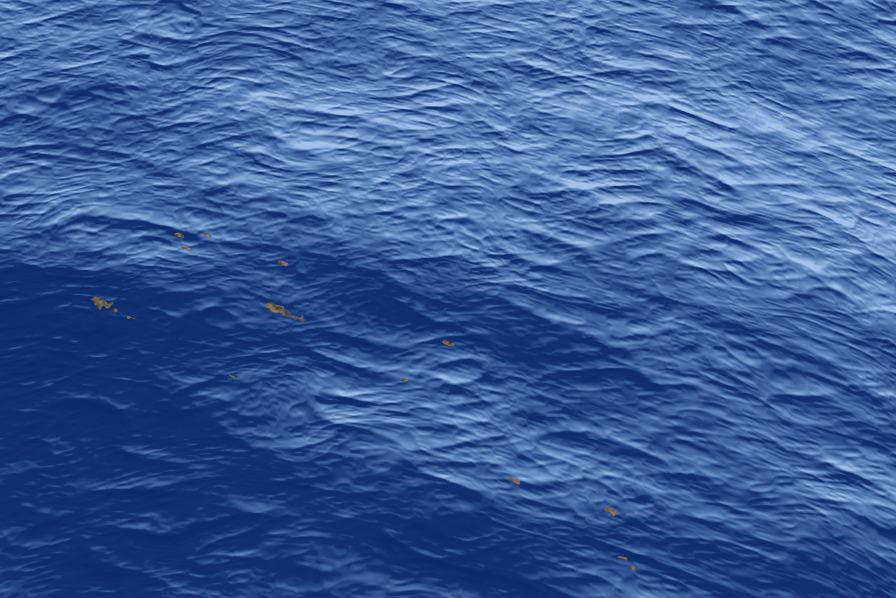
This texture is drawn by a Shadertoy shader. Its source:

```glsl
float hash(vec2 p) {
    return fract(sin(dot(p, vec2(127.1, 311.7))) * 43758.5453);
}

float noise(vec2 p) {
    vec2 cell = floor(p), f = fract(p);
    f = f * f * (3.0 - 2.0 * f);
    return mix(mix(hash(cell), hash(cell + vec2(1, 0)), f.x),
               mix(hash(cell + vec2(0, 1)), hash(cell + vec2(1, 1)), f.x), f.y);
}

// Soft-crested ripples, each octave sheared the other way
float waveHeight(vec2 p) {
    vec2 freq = vec2(5.5, 15.0);
    float height = 0.0, amp = 0.13 / freq.y, shear = 0.22;
    for (int i = 0; i < 5; i++) {
        vec2 q = vec2(p.x - 0.3 * shear * p.y, p.y + shear * p.x);
        float n = 2.0 * noise(q * freq + float(i) * 17.3) - 1.0;
        float crest = 1.0 - sqrt(n * n + 0.008);
        height += amp * crest * crest;
        freq *= 1.7;
        amp *= 0.6;
        shear *= -0.9;
    }
    return height;
}

// Perspective packs the far water; a slight bow turns the crests
vec2 waterPlane(vec2 p) {
    vec2 q = vec2((p.x - 0.75) * (1.0 + 0.5 * p.y), p.y + 0.3 * p.y * p.y);
    q.y += 0.16 * (p.x - 0.45) * (p.x - 0.45);
    vec2 warp = vec2(noise(q * vec2(5, 9)), noise(q * vec2(6, 10) + 31.0)) - 0.5;
    return q + warp * vec2(0.06, 0.025) + 8.0;
}

// Small broken clumps drifting along a diagonal
float weedMask(vec2 p) {
    float mask = 0.0;
    for (int i = 0; i < 15; i++) {
        float id = float(i);
        float x = mix(0.15, 1.1, hash(vec2(id, 2.0)));
        float y = 0.63 - 0.42 * x + 0.28 * (hash(vec2(id, 5.0)) - 0.5);
        float size = mix(0.008, 0.022, pow(hash(vec2(id, 9.0)), 3.0));
        vec2 d = p - vec2(x, y);
        d.y += 0.35 * d.x;
        float clump = 1.0 - length(d * vec2(0.7, 1.7)) / size;
        mask = max(mask, smoothstep(0.0, 0.35, clump + noise(p * 150.0) - 0.75));
    }
    return mask;
}

void mainImage(out vec4 fragColor, in vec2 fragCoord) {
    vec2 p = fragCoord / iResolution.y;
    vec2 q = waterPlane(p);

    // Broad swell and sky sheen, stronger to the top and right
    float swell = noise(vec2(q.x * 1.5, q.y * 4.5 + q.x * 1.2));
    float chop = noise(vec2(q.x * 3.5, q.y * 11.0 + q.x) + 40.0);
    float sheen = -0.06 + 0.36 * p.y + 0.16 * p.x;
    sheen += 0.5 * (swell - 0.5) + 0.38 * (chop - 0.5);

    // Faces leaning away reflect the sky
    float eps = 0.0026;
    float slope = (waveHeight(q - vec2(0, eps)) - waveHeight(q + vec2(0, eps))) / (2.0 * eps);
    float light = sheen + slope * (0.6 + 0.95 * clamp(sheen, 0.0, 0.5));
    light += 0.05 * (noise(q * vec2(60, 130)) - 0.5);
    light = light < 0.0 ? max(0.12 * light, -0.05) : min(light, 1.05);

    // Deep water to sky, through a slightly richer middle blue
    vec3 deepBlue = vec3(0.075, 0.195, 0.445);
    vec3 skyBlue = vec3(0.61, 0.74, 0.91);
    vec3 color = mix(deepBlue, skyBlue, light);
    color += vec3(0.0, 0.028, 0.035) * 4.0 * light * (1.0 - light);

    vec3 weed = mix(vec3(0.26, 0.24, 0.22), vec3(0.68, 0.54, 0.30), noise(p * 190.0));
    color = mix(color, weed, 0.85 * weedMask(p));
    fragColor = vec4(color, 1.0);
}
```
